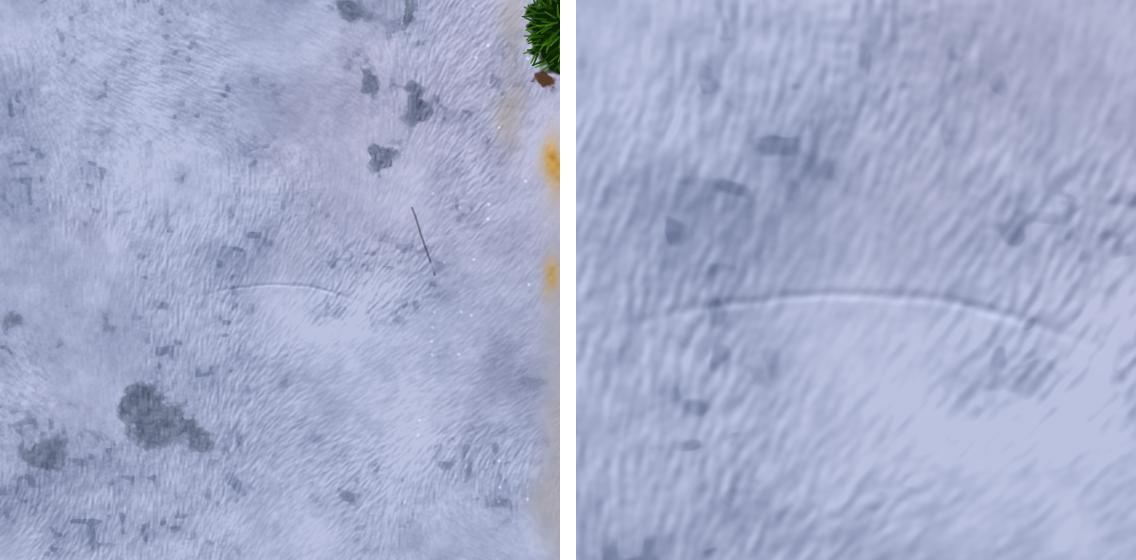
Left, the full canvas; right, a detail of the centre.
Reproduce this texture procedurally as a Shadertoy shader.

```glsl
// Weathered blue-grey plaster with trowel marks, worn patches, ochre stains and a tuft of moss

float hash(vec2 p) {
    vec3 q = fract(p.xyx * vec3(0.1031, 0.1030, 0.0973));
    q += dot(q, q.yzx + 33.33);
    return fract((q.x + q.y) * q.z);
}

float noise(vec2 p) {
    vec2 i = floor(p), f = fract(p);
    f = f * f * (3.0 - 2.0 * f);
    return mix(mix(hash(i), hash(i + vec2(1, 0)), f.x),
               mix(hash(i + vec2(0, 1)), hash(i + vec2(1, 1)), f.x), f.y);
}

mat2 rotate(float a) {
    return mat2(cos(a), -sin(a), sin(a), cos(a));
}

float fbm(vec2 p) {
    float sum = 0.0, amp = 0.5;
    for (int i = 0; i < 5; i++) {
        sum += amp * noise(p);
        p = rotate(0.6) * p * 2.03 + 17.3;
        amp *= 0.5;
    }
    return sum / 0.97;
}

// Soft tilted ellipse
float blot(vec2 p, vec2 center, vec2 radius, float tilt) {
    vec2 q = rotate(tilt) * (p - center) / radius;
    return exp(-dot(q, q));
}

float segment(vec2 p, vec2 a, vec2 b) {
    vec2 d = b - a;
    return length(p - a - d * clamp(dot(p - a, d) / dot(d, d), 0.0, 1.0));
}

// Fine noise smeared along a slowly turning stroke direction
float strokes(vec2 p) {
    float angle = 0.3 + 2.6 * noise(p * 3.5 + 4.0), sum = 0.0;
    vec2 dir = vec2(cos(angle), sin(angle));
    for (int i = -2; i <= 2; i++)
        sum += noise((p + dir * float(i) * 0.0026) * 210.0);
    return sum / 5.0;
}

// Overlapping leaves, painted from the rim towards the middle
vec3 addMoss(vec3 col, vec2 p) {
    vec2 center = vec2(1.01, 0.95);
    vec2 q = (p - center) / vec2(0.068, 0.083);
    if (length(q) > 2.0) return col;
    float base = 1.0 - smoothstep(0.86, 1.04, length(q) + 0.4 * (noise(p * 85.0) - 0.5));
    col = mix(col, vec3(0.05, 0.13, 0.02), base);
    for (int i = 0; i < 150; i++) {
        float k = float(i);
        float a = 6.283 * hash(vec2(k, 3.0)), r = sqrt(1.0 - k / 150.0);
        vec2 root = center + r * vec2(0.064, 0.078) * vec2(cos(a), sin(a));
        float lean = a + 1.6 * (hash(vec2(k, 8.0)) - 0.5);
        vec2 tip = root + 0.021 * vec2(cos(lean), sin(lean));
        float along = clamp(dot(p - root, tip - root) / 0.00044, 0.0, 1.0);
        float leaf = 1.0 - smoothstep(0.001, 0.0034, segment(p, root, tip) + 0.001 * along);
        vec3 green = mix(vec3(0.07, 0.20, 0.02), vec3(0.32, 0.56, 0.08),
                         hash(vec2(k, 5.0)) * (0.45 + 0.55 * along));
        col = mix(col, green, leaf * 0.9);
    }
    return col;
}

void mainImage(out vec4 fragColor, in vec2 fragCoord) {
    vec2 p = fragCoord / iResolution.xy;
    vec2 warp = vec2(fbm(p * 9.0), fbm(p * 9.0 + 31.0)) - 0.5;
    vec2 w = p + 0.05 * warp;
    float cloud = fbm(w * 4.0 + 2.0), mottle = fbm(w * 19.0 + 9.0), fine = fbm(p * 75.0);
    float grain = strokes(p), relief = grain - strokes(p + vec2(-0.002, 0.003));

    // Broad clouds of shade
    float shade = 0.21 + 1.0 * (cloud - 0.5) + 0.75 * (mottle - 0.5) + 0.35 * (fine - 0.5);
    shade += 0.38 * blot(w, vec2(0.45, 0.54), vec2(0.19, 0.055), 0.12);
    shade += 0.36 * blot(w, vec2(0.90, 0.37), vec2(0.09, 0.12), 0.0);
    shade += 0.32 * blot(w, vec2(0.34, 0.27), vec2(0.17, 0.16), 0.0);
    shade += 0.28 * blot(w, vec2(0.85, 0.72), vec2(0.09, 0.12), 0.0);
    shade += 0.40 * blot(w, vec2(0.11, 0.14), vec2(0.14, 0.06), 0.6);
    shade += 0.22 * blot(w, vec2(0.14, 0.80), vec2(0.16, 0.08), 0.0);
    shade -= 0.25 * blot(w, vec2(0.60, 0.41), vec2(0.22, 0.05), 0.0);

    // Trowel grain, rougher in some areas
    float rough = smoothstep(0.35, 0.65, noise(p * 6.0 + 12.0));
    shade += (0.35 + 0.45 * rough) * (relief + 0.5 * (grain - 0.5));
    shade += 0.5 * rough * smoothstep(0.65, 0.85, noise(w * 75.0)) * smoothstep(0.45, 0.6, mottle);
    vec3 col = mix(vec3(0.70, 0.73, 0.85), vec3(0.48, 0.52, 0.65), clamp(shade, -0.15, 1.25));
    col += vec3(0.025, -0.002, -0.012) * smoothstep(0.4, 0.7, fbm(p * 3.0 + 40.0)) * p.y;

    // Ragged worn patches
    float worn = blot(w, vec2(0.30, 0.245), vec2(0.10, 0.045), -0.3);
    worn += 0.9 * blot(w, vec2(0.24, 0.30), vec2(0.03, 0.035), 0.0);
    worn += 0.85 * blot(w, vec2(0.67, 0.865), vec2(0.022, 0.055), 0.0);
    worn += blot(w, vec2(0.74, 0.83), vec2(0.016, 0.055), 0.0);
    worn += blot(w, vec2(0.69, 0.715), vec2(0.06, 0.024), 0.7);
    worn += 0.8 * blot(w, vec2(0.61, 0.98), vec2(0.05, 0.022), -0.3);
    worn += 0.8 * blot(w, vec2(0.72, 0.97), vec2(0.012, 0.03), 0.0);
    worn += 0.7 * blot(w, vec2(0.03, 0.44), vec2(0.035, 0.022), -0.7);
    worn += 0.7 * blot(w, vec2(0.09, 0.18), vec2(0.045, 0.025), 0.0);
    float patchMask = smoothstep(0.42, 0.80, worn + 1.5 * (mottle - 0.5) + 0.7 * (fine - 0.5));
    vec3 wornColor = vec3(0.37, 0.41, 0.50) + 0.30 * relief + 0.35 * (fine - 0.5);
    col = mix(col, wornColor, 0.78 * patchMask);

    // Hairline crack and the lip of a trowel sweep
    float crack = segment(p + 0.012 * warp, vec2(0.735, 0.63), vec2(0.775, 0.51));
    col *= 1.0 - 0.35 * (1.0 - smoothstep(0.0005, 0.003, crack)) * smoothstep(0.2, 0.5, noise(p * 50.0));
    float lip = p.y - 0.488 + 1.3 * pow(p.x - 0.49, 2.0) + 0.02 * warp.x;
    float lipSpan = smoothstep(0.34, 0.42, p.x) * (1.0 - smoothstep(0.58, 0.66, p.x));
    col += lipSpan * (0.06 * exp(-pow(lip / 0.0025, 2.0)) - 0.08 * exp(-pow((lip - 0.005) / 0.003, 2.0)));

    // Bare warm edge and ochre runs
    float edge = smoothstep(0.93, 1.0, p.x + 0.08 * warp.x) * (1.0 - smoothstep(0.3, 0.9, p.y));
    col = mix(col, vec3(0.66, 0.64, 0.66) + 0.15 * relief, 0.75 * edge);
    float ochre = 0.9 * blot(w, vec2(0.99, 0.71), vec2(0.018, 0.05), 0.0)
                + 0.65 * blot(w, vec2(0.975, 0.51), vec2(0.018, 0.04), 0.0);
    float tan_ = 0.6 * blot(w, vec2(0.91, 0.80), vec2(0.022, 0.06), 0.0)
               + 0.5 * blot(w, vec2(0.90, 0.96), vec2(0.025, 0.07), 0.0);
    col = mix(col, vec3(0.64, 0.60, 0.56), tan_);
    col = mix(col, vec3(0.78, 0.58, 0.22) + 0.3 * (fine - 0.5), ochre);

    // Pale grit, mostly at the lower right
    vec2 cell = floor(p * 42.0), spot = fract(p * 42.0) - 0.3 - 0.4 * hash(cell + 7.0);
    float grit = step(0.95, hash(cell)) * (1.0 - smoothstep(0.06, 0.17, length(spot)));
    col += 0.13 * grit * smoothstep(0.5, 0.9, p.x);

    // Litter and moss
    float litter = blot(w, vec2(0.967, 0.853), vec2(0.026, 0.013), -0.4);
    col = mix(col, vec3(0.34, 0.23, 0.17), smoothstep(0.35, 0.8, litter + fine - 0.5));
    fragColor = vec4(clamp(addMoss(col, p), 0.0, 1.0), 1.0);
}
```
